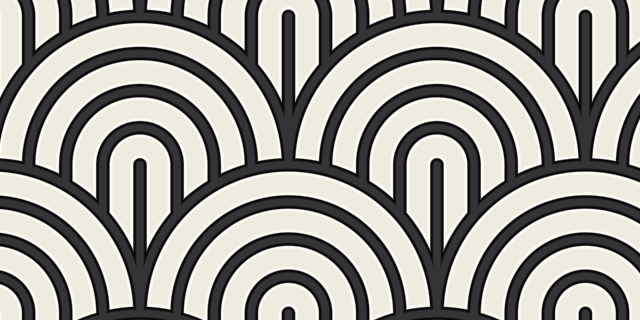
Give the GLSL for this pattern, as a Shadertoy shader.

```glsl
// Overlapping scallop rows of concentric stilted arches, dark lines on cream.
#define ROW_STEP 0.4640              // row spacing, half the column spacing
#define RING_STEP (ROW_STEP / 4.0)   // spacing of the lines in an arch
#define HALF_LINE 0.0210             // half the line width
#define ORIGIN vec2(0.9015, 0.0208)  // centre of one arch
#define RIM 0.0088                   // width of the tinted rim beside each edge
#define SOFTNESS 0.0028              // half-width of the edge blend
#define CREAM vec3(0.937, 0.922, 0.882)
#define WHITE vec3(0.995, 0.990, 0.965)
#define GREY vec3(0.203, 0.203, 0.211)
#define BLACK vec3(0.030, 0.030, 0.032)

// Distance from the arch axis: round above the centre, straight legs below.
float archRadius(vec2 p) {
    return length(vec2(p.x, max(p.y, 0.0)));
}

// Signed distance to the light bands of one arch, positive inside them.
float lightBands(float radius) {
    float toLine = abs(radius - RING_STEP * round(radius / RING_STEP));
    return min(toLine - HALF_LINE, ROW_STEP - HALF_LINE - radius);
}

// Paints the nearby rows from back to front; each lower row hides the one above.
float scallops(vec2 p) {
    float baseRow = floor(p.y / ROW_STEP);
    float light = -1.0;
    for (int i = 1; i >= -1; i--) {
        float row = baseRow + float(i);
        vec2 q = p - ROW_STEP * vec2(row, row);
        float column = 2.0 * ROW_STEP;
        q.x -= column * round(q.x / column);
        float radius = archRadius(q);
        float outside = radius - ROW_STEP - HALF_LINE;
        light = max(lightBands(radius), min(light, outside));
    }
    return light;
}

void mainImage(out vec4 fragColor, in vec2 fragCoord) {
    vec2 p = fragCoord / iResolution.y - ORIGIN;
    float light = scallops(p);

    // White rim inside the cream, black rim inside the grey.
    float fill = smoothstep(0.5 * RIM, 1.4 * RIM, abs(light));
    vec3 paper = mix(WHITE, CREAM, fill);
    vec3 ink = mix(BLACK, GREY, fill);

    float edge = max(SOFTNESS, 0.7 / iResolution.y);
    fragColor = vec4(mix(ink, paper, smoothstep(-edge, edge, light)), 1.0);
}
```
